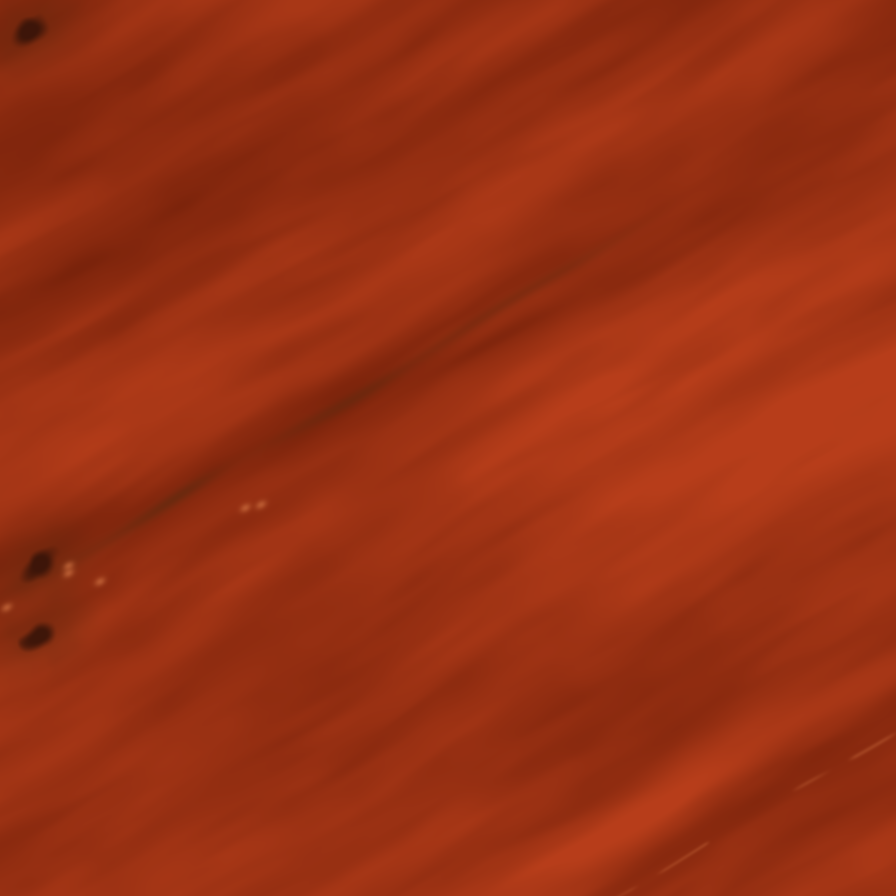
Reproduce this texture procedurally as a Shadertoy shader.

```glsl
const vec3 DARK_RED = vec3(0.51, 0.15, 0.05);
const vec3 LIGHT_RED = vec3(0.67, 0.22, 0.09);
const vec3 SEAM_BROWN = vec3(0.40, 0.16, 0.055);
const vec3 PIT_BROWN = vec3(0.20, 0.07, 0.03);
const vec3 GLINT = vec3(0.82, 0.45, 0.26);

const float GRAIN_ANGLE = 0.54;
const float BASE_TONE = 0.74;
const float SEAM_WIDTH = 0.058;
const float CRACK_WIDTH = 0.007;
const float PIT_RADIUS = 0.015;
const float GLINT_RADIUS = 0.0045;
const int GLINT_COUNT = 7;

// Grain layers: cells along the grain, cells across it, strength
const vec3 LAYERS[5] = vec3[5](
    vec3(1.3, 5.0, 0.85),
    vec3(2.3, 14.0, 0.85),
    vec3(5.0, 38.0, 0.65),
    vec3(13.0, 85.0, 0.24),
    vec3(24.0, 42.0, 0.16));

// Pit centres
const vec2 PITS[3] = vec2[3](vec2(0.045, 0.37), vec2(0.045, 0.29), vec2(0.035, 0.965));

vec2 hash2(vec2 p) {
    vec2 q = vec2(dot(p, vec2(127.1, 311.7)), dot(p, vec2(269.5, 183.3)));
    return fract(sin(q) * 43758.55);
}

// Soft cellular noise: blends the tones of jittered cell points, centred on zero
float cellNoise(vec2 p) {
    vec2 cell = floor(p);
    float tone = 0.0;
    float total = 0.0;
    for (int y = -1; y <= 1; y++) {
        for (int x = -1; x <= 1; x++) {
            vec2 id = cell + vec2(x, y);
            vec2 toPoint = id + 0.25 + 0.5 * hash2(id) - p;
            float weight = pow(max(1.0 - dot(toPoint, toPoint) / 1.56, 0.0), 3.0);
            tone += weight * hash2(id + 71.3).x;
            total += weight;
        }
    }
    return tone / total - 0.5;
}

float bell(float d, float width) {
    return exp(-d * d / (width * width));
}

float seamCurve(float along) {
    return 0.268 + 0.1 * (along - 0.62) * (along - 0.62);
}

void mainImage(out vec4 fragColor, in vec2 fragCoord) {
    vec2 uv = fragCoord / iResolution.y;
    float pixel = 1.0 / iResolution.y;

    // Coordinates along and across the gently bent grain
    vec2 axis = vec2(cos(GRAIN_ANGLE), sin(GRAIN_ANGLE));
    mat2 toGrain = mat2(axis.x, -axis.y, axis.y, axis.x);
    vec2 grain = toGrain * uv;
    vec2 bent = grain;
    bent.y += 0.008 * sin(5.0 * grain.x + 7.0 * grain.y)
            + 0.003 * sin(17.0 * grain.x - 11.0 * grain.y);

    // Streaks from broad bands down to fine fibres
    float tone = BASE_TONE;
    for (int i = 0; i < 5; i++) {
        tone += LAYERS[i].z * cellNoise(bent * LAYERS[i].xy + 19.7 * float(i));
    }

    // Shaded seam, lower band and far corner
    float seam = bent.y - seamCurve(grain.x);
    float patchy = 0.8 + 1.2 * cellNoise(bent * vec2(5.0, 20.0) + 5.0);
    tone -= 0.6 * patchy * bell(seam, SEAM_WIDTH);
    float lowerBand = bent.y + 0.335;
    float lowerFade = smoothstep(0.45, 0.75, grain.x);
    tone -= 0.65 * lowerFade * bell(lowerBand, 0.022);
    tone -= 0.45 * bell(length(uv - vec2(0.08, 0.92)), 0.26);
    vec3 color = mix(DARK_RED, LIGHT_RED, clamp(tone, -0.6, 1.3));

    // Brown crack that comes and goes along the seam
    float crackFade = smoothstep(0.1, 0.35, grain.x) * (1.0 - smoothstep(0.6, 1.1, grain.x));
    float crackBreak = 0.65 + 1.3 * cellNoise(vec2(grain.x * 9.0, 3.0));
    color = mix(color, SEAM_BROWN, clamp(crackFade * crackBreak, 0.0, 0.9) * bell(seam, CRACK_WIDTH));

    // Pale broken scratch beside the lower band
    float scratchBreak = smoothstep(-0.1, 0.2, cellNoise(vec2(grain.x * 28.0, 8.0)));
    float scratch = bell(lowerBand + 0.014, 0.0018 + 0.5 * pixel);
    color = mix(color, GLINT, 0.3 * lowerFade * scratchBreak * scratch);

    // Ragged dark pits, each in a soft shadow
    float ragged = 0.012 * cellNoise(uv * 55.0);
    for (int i = 0; i < 3; i++) {
        vec2 offset = toGrain * (uv - PITS[i]);
        float dist = length(offset * vec2(0.75, 1.1)) + ragged;
        color = mix(color, SEAM_BROWN, 0.5 * bell(dist, 2.6 * PIT_RADIUS));
        color = mix(color, PIT_BROWN, 0.85 * (1.0 - smoothstep(0.4, 1.3, dist / PIT_RADIUS)));
    }

    // Small glints scattered under the seam
    for (int i = 0; i < GLINT_COUNT; i++) {
        vec2 rnd = hash2(vec2(i, 4.0));
        float along = mix(0.12, 0.55, rnd.x);
        vec2 center = vec2(along, seamCurve(along) - 0.075 * rnd.y);
        float dist = length((grain - center) * vec2(0.7, 1.0));
        color = mix(color, GLINT, 0.6 * bell(dist, GLINT_RADIUS));
    }

    fragColor = vec4(color, 1.0);
}
```
